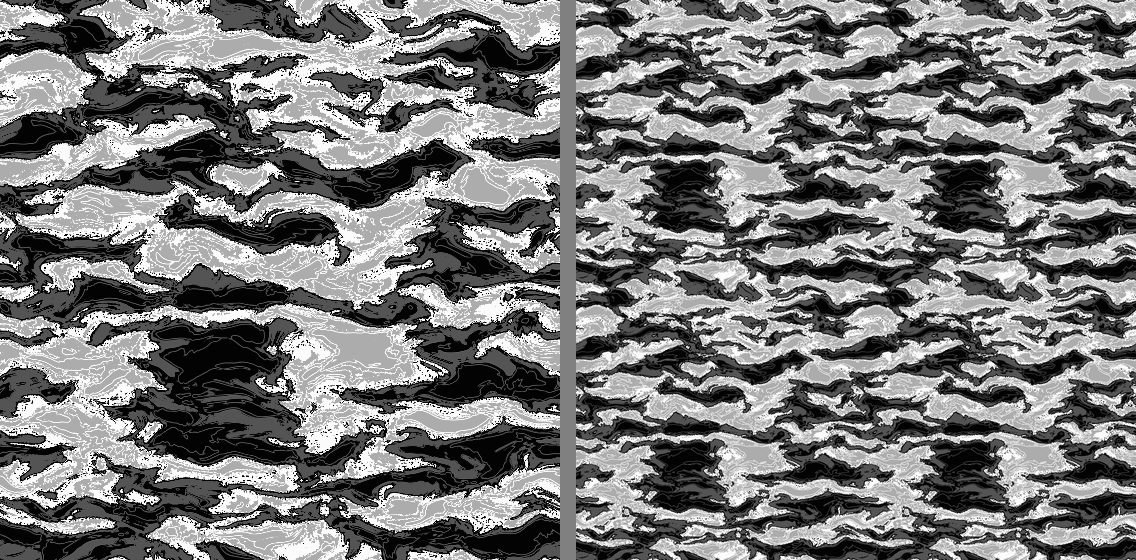
Left, the tile; right, the same tile 2 across and 2 down.
Give the GLSL for this pattern, as a three.js fragment shader.

```glsl
varying vec2 vUv;

const float BLACK = 0.01;
const float CHARCOAL = 0.33;
const float MID_GREY = 0.46;
const float SILVER = 0.675;
const float WHITE = 0.985;

const float SOFT = 0.0008;   // half width of a smoothed edge
const float STEP = 0.0005;   // finite difference step

float hash(vec2 p, float seed) {
  return fract(sin(dot(p, vec2(127.1, 311.7)) + seed * 17.31) * 43758.5453);
}

float cornerSlope(vec2 cell, vec2 offset, vec2 cells, float seed) {
  float angle = 6.28318 * hash(mod(cell, cells), seed);
  return dot(vec2(cos(angle), sin(angle)), offset);
}

// Gradient noise that wraps after a whole number of cells
float noise(vec2 p, vec2 cells, float seed) {
  vec2 q = p * cells;
  vec2 i = floor(q);
  vec2 f = q - i;
  vec2 u = f * f * f * (f * (f * 6.0 - 15.0) + 10.0);
  vec2 r = vec2(1.0, 0.0);
  float a = cornerSlope(i, f, cells, seed);
  float b = cornerSlope(i + r.xy, f - r.xy, cells, seed);
  float c = cornerSlope(i + r.yx, f - r.yx, cells, seed);
  float d = cornerSlope(i + r.xx, f - r.xx, cells, seed);
  return mix(mix(a, b, u.x), mix(c, d, u.x), u.y);
}

// Finer octaves grow faster across than up, so details get rounder
float fbm(vec2 p, vec2 cells, float seed) {
  float sum = 0.0;
  float gain = 1.0;
  for (int i = 0; i < 4; i++) {
    sum += gain * noise(p, cells, seed + float(i));
    cells *= vec2(3.0, 2.0);
    gain *= 0.45;
  }
  return sum;
}

// x: relief that parts light from dark, y: relief with extra detail
vec2 strata(vec2 p) {
  vec2 warp = vec2(noise(p, vec2(5.0, 11.0), 11.0) + 0.4 * noise(p, vec2(14.0, 26.0), 12.0),
                   noise(p, vec2(7.0, 9.0), 13.0) + 0.4 * noise(p, vec2(18.0, 22.0), 14.0));
  vec2 q = p + warp * vec2(0.11, 0.045);
  float relief = fbm(q, vec2(4.0, 18.0), 21.0) / 0.238;
  float detail = noise(q, vec2(20.0, 44.0), 31.0);
  return vec2(relief, relief + 1.2 * detail);
}

float inside(float d) {
  return smoothstep(-SOFT, SOFT, d);
}

float line(float d, float halfWidth) {
  return 1.0 - smoothstep(halfWidth - SOFT, halfWidth + SOFT, abs(d));
}

// Black cores, charcoal flanks and fine contour lines
float darkTone(float tone, float slope, float edge) {
  float shade = mix(BLACK, CHARCOAL, inside((tone + 0.8) / slope));
  shade = mix(shade, MID_GREY, 0.75 * line((tone + 0.86) / slope, 0.0008));
  shade = mix(shade, CHARCOAL, line((tone + 1.5) / slope, 0.0009));
  return mix(shade, BLACK, inside(edge + 0.003));
}

// Silver plateaus with white rings, in speckled white
float lightTone(float relief, float tone, vec2 slope, float grain) {
  float plateau = inside((tone - 0.62) / slope.y + 0.006 * grain);
  float rings = max(line((tone - 1.1) / slope.y + 0.003 * grain, 0.001),
                    line((tone - 1.8) / slope.y, 0.0009));
  float density = mix(0.24, 0.5, smoothstep(0.0, 0.6, relief));
  float dots = smoothstep(density, density + 0.08, grain);
  float dotted = line((relief - 0.25) / slope.x, 0.0009) * smoothstep(0.0, 0.1, grain);
  float ground = mix(WHITE, BLACK, max(dots, dotted));
  return mix(ground, mix(SILVER, WHITE, rings), plateau);
}

void main() {
  vec2 f = strata(vUv);
  vec2 dx = strata(vUv + vec2(STEP, 0.0)) - f;
  vec2 dy = strata(vUv + vec2(0.0, STEP)) - f;
  vec2 slope = max(sqrt(dx * dx + dy * dy) / STEP, vec2(20.0));
  float grain = noise(vUv, vec2(256.0), 41.0);

  // Join the dark and light layers along a crisp, slightly grainy edge
  float edge = f.x / slope.x + 0.002 * grain;
  float dark = darkTone(f.y, slope.y, edge);
  float light = lightTone(f.x, f.y, slope, grain);
  gl_FragColor = vec4(vec3(mix(dark, light, inside(edge))), 1.0);
}
```
